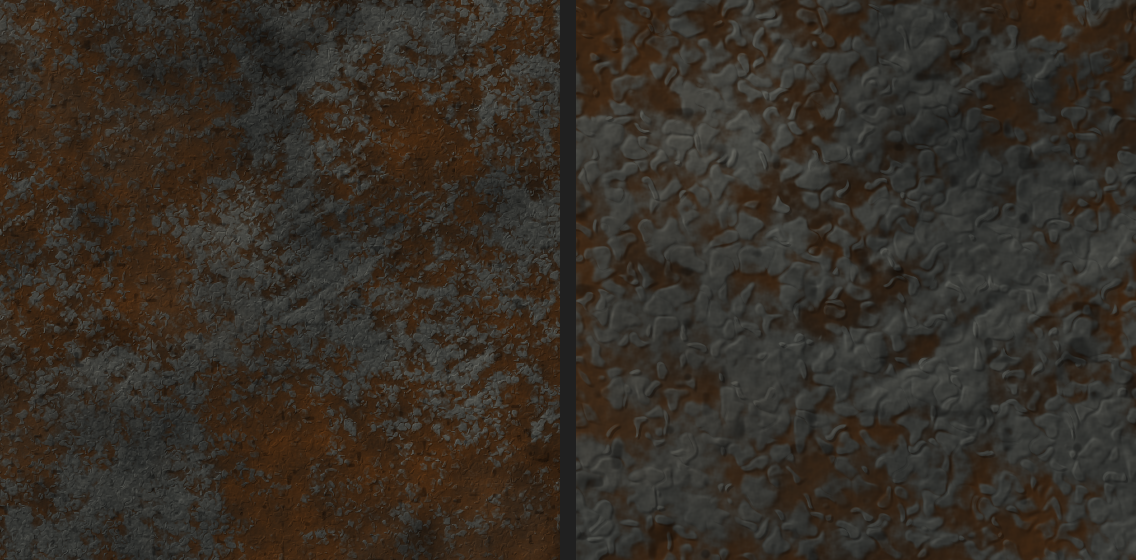
Left: the whole. Right: its middle third, enlarged.
Give the GLSL for this texture, as a three.js fragment shader.

```glsl
// Dark weathered steel, mottled with brown rust and small pitted flakes.
// Cloudy noise sets the rust and soot patches; a height field of noise and
// cellular flakes breaks up their borders and is lit from the upper left.

varying vec2 vUv;

const vec3 STEEL_DARK  = vec3(0.115, 0.122, 0.120);
const vec3 STEEL_LIGHT = vec3(0.315, 0.318, 0.298);
const vec3 RUST_DARK   = vec3(0.135, 0.106, 0.078);
const vec3 RUST_BRIGHT = vec3(0.285, 0.165, 0.068);
const vec3 DUST        = vec3(0.285, 0.245, 0.200);

const float PATCH_SCALE   = 4.2;
const float CLOUD_SCALE   = 5.0;
const float FLAKE_SCALE   = 78.0;
const float CRUST_SCALE   = 46.0;
const float GRAIN_SCALE   = 290.0;
const float MASK_SOFTNESS = 0.17;
const float RELIEF        = 1.15;
const float LIGHT_STEP    = 0.0018;
const float SCRATCH_ANGLE = 0.62;
const float SCRATCH_DEPTH = 0.55;

float hash(vec2 p) {
  return fract(sin(dot(p, vec2(127.1, 311.7))) * 43758.5453);
}

float noise(vec2 p) {
  vec2 cell = floor(p);
  vec2 f = fract(p);
  f = f * f * (3.0 - 2.0 * f);
  float low = mix(hash(cell), hash(cell + vec2(1.0, 0.0)), f.x);
  float high = mix(hash(cell + vec2(0.0, 1.0)), hash(cell + 1.0), f.x);
  return mix(low, high, f.y);
}

// Layered noise centred on zero
float fbm(vec2 p) {
  float sum = 0.0;
  float amplitude = 0.5;
  for (int i = 0; i < 5; i++) {
    sum += amplitude * (noise(p) - 0.5);
    p = mat2(0.8, 0.6, -0.6, 0.8) * p * 2.03 + 17.3;
    amplitude *= 0.52;
  }
  return sum;
}

// Rounded flakes of uneven size, one per jittered cell
float flakes(vec2 p) {
  vec2 cell = floor(p);
  float dome = 0.0;
  for (int y = -1; y <= 1; y++) {
    for (int x = -1; x <= 1; x++) {
      vec2 id = cell + vec2(float(x), float(y));
      vec2 center = id + vec2(hash(id), hash(id + 37.0));
      float radius = mix(0.25, 0.75, hash(id + 71.0));
      dome = max(dome, 1.0 - smoothstep(0.45, 1.0, length(p - center) / radius));
    }
  }
  return dome;
}

float surfaceHeight(vec2 p) {
  vec2 warp = vec2(noise(p * 120.0), noise(p * 120.0 + 53.0)) - 0.5;
  return 0.22 * flakes(p * FLAKE_SCALE + 1.1 * warp) + 0.85 * fbm(p * CRUST_SCALE);
}

// Fine diagonal streaks, confined to scattered worn areas
float scratches(vec2 p) {
  float c = cos(SCRATCH_ANGLE);
  float s = sin(SCRATCH_ANGLE);
  vec2 q = mat2(c, -s, s, c) * p + 0.012 * fbm(p * 9.0);
  float streak = noise(q * vec2(11.0, 135.0)) + 0.5 * noise(q * vec2(23.0, 260.0)) - 0.75;
  return streak * smoothstep(0.07, 0.25, fbm(p * 3.3 + 61.0));
}

void main() {
  vec2 p = vUv;

  // Relief and worn detail
  float height = surfaceHeight(p);
  float relief = height - surfaceHeight(p + LIGHT_STEP * vec2(-0.7, 0.7));
  float grain = noise(p * GRAIN_SCALE) - 0.5;
  float scratch = SCRATCH_DEPTH * scratches(p);

  // Broad patches
  float rustPatch = fbm(p * PATCH_SCALE + 8.0);
  float cloud = fbm(p * CLOUD_SCALE + 29.0);
  float soot = smoothstep(0.02, 0.28, fbm(p * 6.0 + 93.0));
  float dust = smoothstep(0.0, 0.26, fbm(p * 3.6 + 142.0));

  // Steel shows where the crust is high, rust lies in the hollows
  float cover = height - 0.10 - 1.1 * rustPatch + 0.5 * scratch + 0.12 * grain;
  float steelMask = smoothstep(-MASK_SOFTNESS, MASK_SOFTNESS, cover);

  float steelTone = 0.47 + 1.15 * cloud + 0.45 * (height - 0.1) + 0.24 * grain + scratch;
  float rustTone = 0.50 + 0.9 * rustPatch + 0.5 * cloud + 0.9 * fbm(p * 24.0 + 11.0) + 0.2 * grain;
  vec3 steel = mix(STEEL_DARK, STEEL_LIGHT, clamp(steelTone, 0.0, 1.0));
  vec3 rust = mix(RUST_DARK, RUST_BRIGHT, clamp(rustTone, 0.0, 1.0));

  vec3 color = mix(rust, steel, steelMask);
  color = mix(color, DUST, 0.22 * dust * (0.6 + 0.8 * noise(p * 150.0)));
  color *= 1.0 - 0.28 * soot;

  // Lit edges and a few dark pits
  color *= 1.0 + clamp(RELIEF * relief, -0.3, 0.35);
  float pits = smoothstep(0.80, 0.95, noise(p * 95.0 + 7.0));
  color *= 1.0 - 0.3 * pits;

  gl_FragColor = vec4(color, 1.0);
}
```
